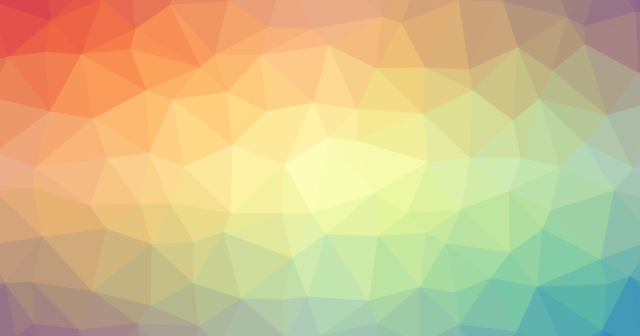
This background is drawn by a Shadertoy shader. Its source:

```glsl
const float ROWS = 7.3;

float cross2(vec2 a, vec2 b) { return a.x * b.y - a.y * b.x; }

vec2 hash2(vec2 p) {
    vec3 q = fract(vec3(p.xyx) * vec3(0.1031, 0.1030, 0.0973));
    q += dot(q, q.yzx + 33.33);
    return fract((q.xx + q.yz) * q.zy);
}

// Jittered lattice point
vec2 meshVertex(vec2 id) {
    return id + 0.7 * (hash2(id + 40.0) - 0.5);
}

// Nine-step ramp from red through pale yellow to blue
vec3 spectrum(float t) {
    vec3 ramp[9] = vec3[9](
        vec3(0.835, 0.243, 0.310), vec3(0.957, 0.427, 0.263),
        vec3(0.992, 0.682, 0.380), vec3(0.996, 0.878, 0.545),
        vec3(1.000, 1.000, 0.749), vec3(0.902, 0.961, 0.596),
        vec3(0.671, 0.867, 0.643), vec3(0.400, 0.761, 0.647),
        vec3(0.196, 0.533, 0.741));
    float s = clamp(t, 0.0, 1.0) * 8.0;
    int i = min(int(s), 7);
    return mix(ramp[i], ramp[i + 1], s - float(i));
}

// Horizontal and vertical ramps blended in a lightened space
vec3 fieldColor(vec2 p) {
    vec2 uv = p / ROWS * iResolution.y / iResolution.xy;
    vec3 across = pow(spectrum(uv.x), vec3(1.5));
    vec3 down = pow(spectrum(1.0 - uv.y), vec3(1.5));
    return pow(0.5 * (across + down), vec3(1.0 / 1.5));
}

// Signed distance to the line a-b, positive on its left
float edgeDistance(vec2 p, vec2 a, vec2 b) {
    return cross2(b - a, p - a) / length(b - a);
}

// Flat-coloured triangle: rgb weighted by smooth coverage in w
vec4 facet(vec2 p, vec2 a, vec2 b, vec2 c, float blur) {
    float inside = min(edgeDistance(p, a, b),
                   min(edgeDistance(p, b, c), edgeDistance(p, c, a)));
    float coverage = smoothstep(-blur, blur, inside);
    return vec4(fieldColor((a + b + c) / 3.0), 1.0) * coverage;
}

void mainImage(out vec4 fragColor, in vec2 fragCoord) {
    vec2 p = fragCoord / iResolution.y * ROWS;
    float blur = 0.7 * ROWS / iResolution.y;
    vec2 cell = floor(p);
    vec4 sum = vec4(0.0);

    // Split each nearby quad along its better-shaped diagonal
    for (int y = -1; y <= 1; y++) {
        for (int x = -1; x <= 1; x++) {
            vec2 id = cell + vec2(x, y);
            vec2 a = meshVertex(id);
            vec2 b = meshVertex(id + vec2(1, 0));
            vec2 c = meshVertex(id + vec2(1, 1));
            vec2 d = meshVertex(id + vec2(0, 1));
            float angleSum = cross2(c - b, a - b) * dot(a - d, c - d)
                           + dot(c - b, a - b) * cross2(a - d, c - d);
            if (angleSum > 0.0) {
                sum += facet(p, a, b, c, blur) + facet(p, a, c, d, blur);
            } else {
                sum += facet(p, a, b, d, blur) + facet(p, b, c, d, blur);
            }
        }
    }
    fragColor = vec4(sum.rgb / max(sum.w, 0.0001), 1.0);
}
```
